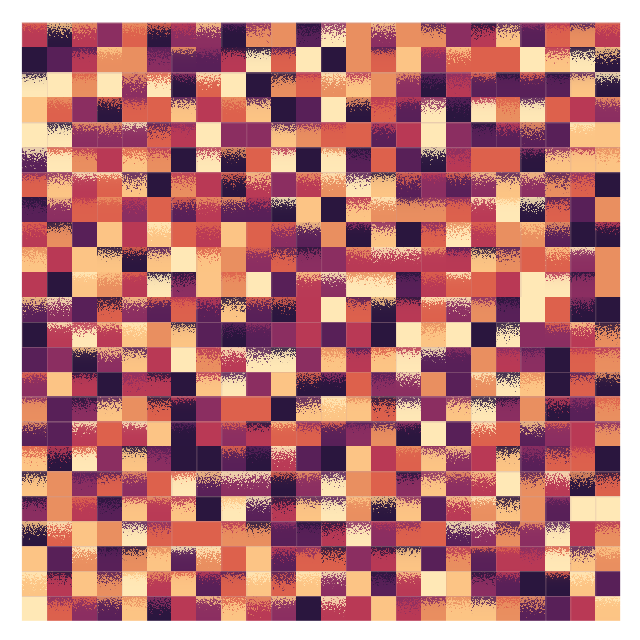
Reproduce this pattern procedurally as a WebGL 1 fragment shader.

```glsl
precision highp float;
uniform vec2 u_resolution;

#define CELLS 24.0
#define PANEL_ORIGIN vec2(0.0342, 0.0300)
#define PANEL_SIZE 0.9348
#define GRAINS 20.0
#define FLAT_SHARE 0.2
#define SEAM_WIDTH 0.028
#define SEAM_STRENGTH 0.38

float hash(vec2 p) {
  vec3 q = fract(vec3(p.xyx) * 0.1031);
  q += dot(q, q.yzx + 33.33);
  return fract((q.x + q.y) * q.z);
}

float valueNoise(vec2 p) {
  vec2 i = floor(p);
  vec2 f = smoothstep(0.0, 1.0, fract(p));
  float low = mix(hash(i), hash(i + vec2(1.0, 0.0)), f.x);
  float high = mix(hash(i + vec2(0.0, 1.0)), hash(i + vec2(1.0, 1.0)), f.x);
  return mix(low, high, f.y);
}

// Eight steps from night blue to cream
vec3 sunsetColor(float pick) {
  float n = floor(pick * 8.0);
  vec3 c = vec3(0.165, 0.085, 0.245);
  c = mix(c, vec3(0.345, 0.125, 0.345), step(1.0, n));
  c = mix(c, vec3(0.545, 0.180, 0.380), step(2.0, n));
  c = mix(c, vec3(0.725, 0.225, 0.335), step(3.0, n));
  c = mix(c, vec3(0.865, 0.380, 0.300), step(4.0, n));
  c = mix(c, vec3(0.915, 0.560, 0.375), step(5.0, n));
  c = mix(c, vec3(0.990, 0.770, 0.520), step(6.0, n));
  return mix(c, vec3(1.000, 0.910, 0.715), step(7.0, n));
}

// Grain that thins out from the top edge of a tile
float sprayCoverage(vec2 grid, float depth, float reach) {
  float density = 0.85 * pow(clamp(1.0 - depth / reach, 0.0, 1.0), 1.25);
  float blobs = valueNoise(grid * GRAINS + 17.0);
  float dust = hash(floor(grid * GRAINS * 1.25) + 91.0);
  float grain = mix(blobs, dust, 0.55);
  float threshold = mix(0.03, 0.94, density);
  return (1.0 - smoothstep(threshold - 0.07, threshold + 0.07, grain))
    * smoothstep(0.0, 0.06, density);
}

vec3 tileColor(vec2 grid, float pixel) {
  vec2 id = floor(grid);
  vec2 local = fract(grid);
  float depth = 1.0 - local.y;
  vec3 base = sunsetColor(hash(id + 3.7));
  vec3 accent = sunsetColor(hash(id + 51.3));
  float sprayed = step(FLAT_SHARE, hash(id + 113.9));
  float reach = mix(0.45, 1.0, hash(id + 167.1));

  // Soft tint under the spray, then the grain itself
  vec3 color = mix(base, accent, sprayed * 0.3 * exp(-depth * 5.0));
  color = mix(color, accent, sprayed * 0.82 * sprayCoverage(grid, depth, reach));
  color = mix(color, accent, sprayed * 0.65 * exp(-depth * 22.0));

  // Pale hairlines on some tile edges
  vec2 edge = vec2(local.x, depth);
  vec2 seam = 1.0 - smoothstep(vec2(SEAM_WIDTH), vec2(SEAM_WIDTH + pixel), edge);
  float across = seam.y * step(0.45, hash(vec2(id.y, 7.0)));
  float upright = seam.x * step(0.6, hash(id + 211.0)) * 0.6;
  return mix(color, vec3(0.78, 0.62, 0.62), SEAM_STRENGTH * max(across, upright));
}

void main() {
  float side = min(u_resolution.x, u_resolution.y);
  vec2 uv = (gl_FragCoord.xy - 0.5 * u_resolution) / side + 0.5;
  vec2 panel = (uv - PANEL_ORIGIN) / PANEL_SIZE;
  float pixel = CELLS / (side * PANEL_SIZE);

  // Clamping keeps the smoothed border inside the outer tiles
  vec2 grid = clamp(panel * CELLS, 0.001, CELLS - 0.001);
  vec2 inset = (0.5 - abs(panel - 0.5)) * CELLS / pixel;
  float inside = clamp(min(inset.x, inset.y) + 0.5, 0.0, 1.0);

  vec3 color = mix(vec3(1.0), tileColor(grid, pixel), inside);
  gl_FragColor = vec4(color, 1.0);
}
```
